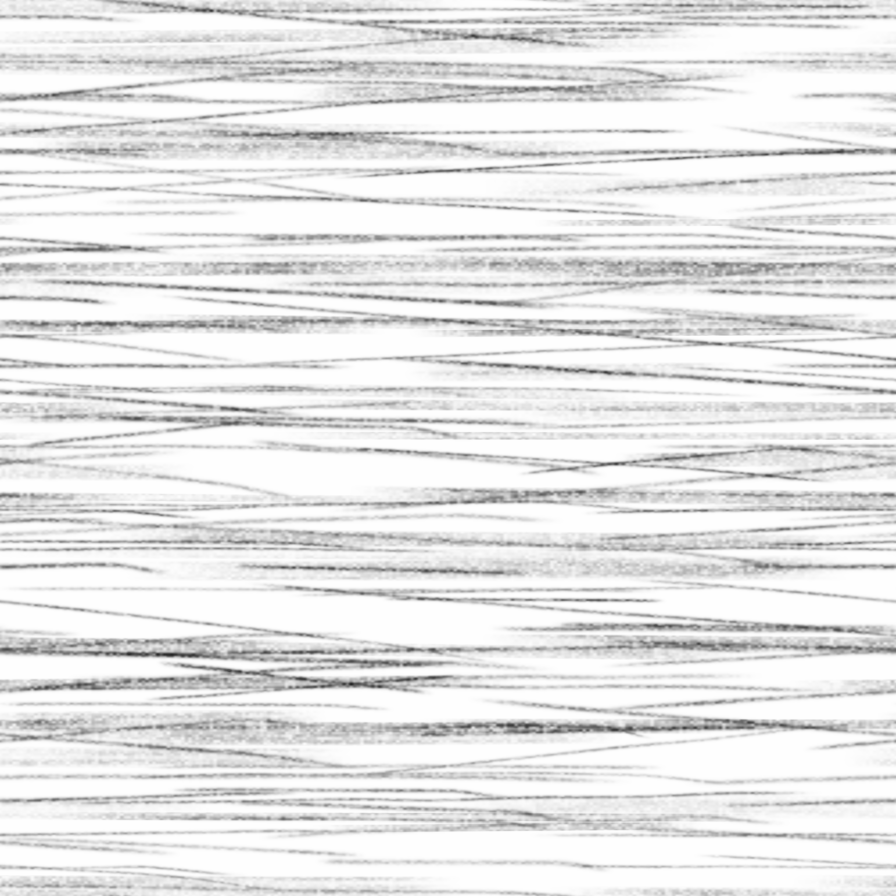
A Shadertoy shader for this texture:

```glsl
// Horizontal pencil hatching: thin grainy strokes over faint smudged bands on white paper.

const float PAPER = 0.995;              // paper brightness
const int STROKES = 112;                // thin pencil lines
const int BANDS = 44;                   // broad faint smudges
const vec2 STROKE_REACH = vec2(0.15, 0.49);       // half length, min and max
const vec2 STROKE_WIDTH = vec2(0.0017, 0.0028);   // core radius
const vec2 STROKE_INK = vec2(0.16, 0.46);
const vec2 BAND_REACH = vec2(0.18, 0.49);
const vec2 BAND_WIDTH = vec2(0.004, 0.013);
const vec2 BAND_INK = vec2(0.05, 0.19);
const float MAX_SLOPE = 0.13;
const float MAX_BEND = 0.06;
const float HOOK_DROP = 0.012;          // downward flick at the right end
const float WOBBLE = 0.003;
const float CLUMPING = 4.0;             // vertical jitter, in stroke spacings
const vec2 GRAIN_SCALE = vec2(250.0, 330.0);

// Integer hash giving three values in 0..1
vec3 hash3(ivec3 cell) {
    uvec3 v = uvec3(cell) * 1664525u + 1013904223u;
    v.x += v.y * v.z; v.y += v.z * v.x; v.z += v.x * v.y;
    v ^= v >> 16u;
    v.x += v.y * v.z; v.y += v.z * v.x; v.z += v.x * v.y;
    return vec3(v >> 8u) / 16777216.0;
}

float noise(vec2 p, int seed) {
    ivec2 c = ivec2(floor(p));
    vec2 f = fract(p);
    f = f * f * (3.0 - 2.0 * f);
    float low = mix(hash3(ivec3(c, seed)).x, hash3(ivec3(c + ivec2(1, 0), seed)).x, f.x);
    float high = mix(hash3(ivec3(c + ivec2(0, 1), seed)).x, hash3(ivec3(c + ivec2(1, 1), seed)).x, f.x);
    return mix(low, high, f.y);
}

// Shortest signed offset on a repeating canvas
vec2 wrapOffset(vec2 d) {
    return fract(d + 0.5) - 0.5;
}

// Ink of one thin, slightly curved line
float strokeInk(vec2 uv, int id) {
    vec3 place = hash3(ivec3(id, 11, 1));
    vec3 form = hash3(ivec3(id, 23, 2));
    vec3 tone = hash3(ivec3(id, 37, 3));
    vec2 center = vec2(place.x, (float(id) + CLUMPING * place.y) / float(STROKES));
    vec2 d = wrapOffset(uv - center);
    float reach = mix(STROKE_REACH.x, STROKE_REACH.y, place.z);
    if (abs(d.x) > reach || abs(d.y) > 0.12) return 0.0;

    float along = d.x / reach;
    float tilt = form.x * 2.0 - 1.0;
    float path = MAX_SLOPE * tilt * tilt * tilt * d.x;
    path += MAX_BEND * (form.y - 0.65) * d.x * d.x;
    path -= HOOK_DROP * form.z * form.z * smoothstep(0.6, 1.0, along);
    path += WOBBLE * (noise(vec2(d.x * 9.0 + 20.0, 0.5), id + 100) - 0.5);

    float pressure = mix(0.6, 1.4, noise(vec2(d.x * 14.0 + 20.0, 0.5), id + 300));
    float ends = 1.0 - smoothstep(0.8, 1.0, abs(along));
    float width = mix(STROKE_WIDTH.x, STROKE_WIDTH.y, tone.x);
    float across = (d.y - path) / width;
    float ink = mix(STROKE_INK.x, STROKE_INK.y, tone.y * sqrt(tone.z));
    return ink * pressure * ends * exp(-across * across);
}

// Ink of one broad smudge made of fine streaks
float bandInk(vec2 uv, int id) {
    vec3 place = hash3(ivec3(id, 51, 4));
    vec3 form = hash3(ivec3(id, 67, 5));
    vec2 center = vec2(place.x, (float(id) + CLUMPING * place.y) / float(BANDS));
    vec2 d = wrapOffset(uv - center);
    float reach = mix(BAND_REACH.x, BAND_REACH.y, place.z);
    if (abs(d.x) > reach || abs(d.y) > 0.06) return 0.0;

    d.y -= 0.03 * (form.x - 0.5) * d.x;
    float width = mix(BAND_WIDTH.x, BAND_WIDTH.y, form.y);
    float body = 1.0 - smoothstep(0.65, 1.1, abs(d.y) / width);
    float ends = 1.0 - smoothstep(0.6, 1.0, abs(d.x) / reach);
    float streak = mix(0.3, 1.7, noise(vec2(d.x * 7.0, d.y * 210.0), id + 500));
    return mix(BAND_INK.x, BAND_INK.y, form.z * form.z) * body * ends * streak;
}

void mainImage(out vec4 fragColor, in vec2 fragCoord) {
    vec2 uv = fragCoord / iResolution.xy;

    // Paper tooth breaks up the graphite
    float tooth = 0.65 * noise(uv * GRAIN_SCALE, 7) + 0.35 * noise(uv * GRAIN_SCALE * 0.53, 8);
    float strokeGrain = mix(0.35, 1.65, tooth);
    float bandGrain = mix(0.1, 1.9, tooth);

    // Layer every mark by multiplying down the paper
    float shade = PAPER;
    for (int i = 0; i < BANDS; i++) {
        shade *= 1.0 - bandInk(uv, i) * bandGrain;
    }
    for (int i = 0; i < STROKES; i++) {
        shade *= 1.0 - min(strokeInk(uv, i) * strokeGrain, 0.7);
    }
    fragColor = vec4(vec3(clamp(shade, 0.0, 1.0)), 1.0);
}
```
